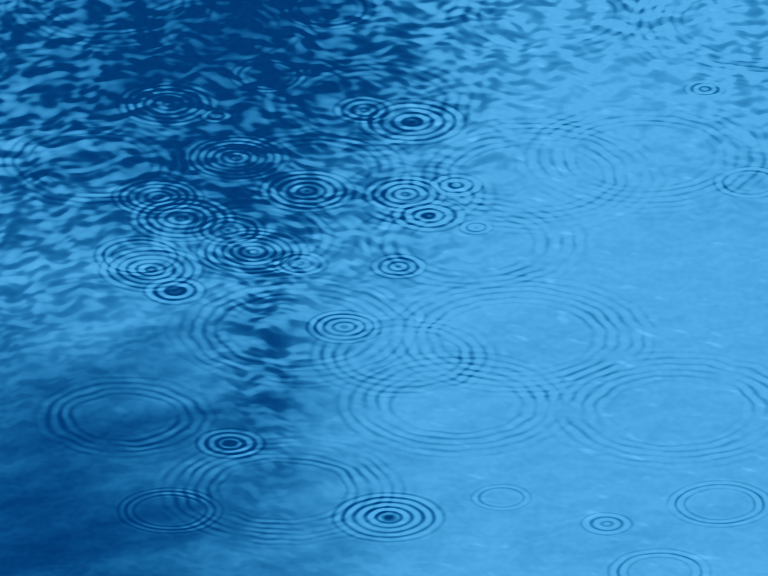
Write a Shadertoy shader that draws this texture.

```glsl
#define DROPS 50
#define SQUASH 0.44
#define CHOP 0.95
#define RING_STRENGTH 0.9
#define DEEP vec3(0.005, 0.225, 0.455)
#define SKY vec3(0.325, 0.68, 0.91)
const float TAU = 6.2831853;

vec2 hash2(vec2 p) {
    p = vec2(dot(p, vec2(127.1, 311.7)), dot(p, vec2(269.5, 183.3)));
    return fract(sin(p) * 43758.545);
}

float gradientNoise(vec2 p) {
    vec2 i = floor(p), f = fract(p);
    vec2 u = f * f * f * (f * (f * 6.0 - 15.0) + 10.0);
    vec2 o = vec2(0.0, 1.0);
    float a = dot(hash2(i) * 2.0 - 1.0, f);
    float b = dot(hash2(i + o.yx) * 2.0 - 1.0, f - o.yx);
    float c = dot(hash2(i + o.xy) * 2.0 - 1.0, f - o.xy);
    float d = dot(hash2(i + o.yy) * 2.0 - 1.0, f - o.yy);
    return mix(mix(a, b, u.x), mix(c, d, u.x), u.y);
}

float blob(vec2 p, vec2 centre, vec2 radius) {
    vec2 v = (p - centre) / radius;
    return exp(-dot(v, v));
}

// Smooth reflected light: bright sky with dark masses on the left
float reflectedTone(vec2 p) {
    float tone = mix(0.61, 0.92, smoothstep(0.25, 0.9, p.x));
    tone -= 0.62 * blob(p, vec2(0.50, 0.98), vec2(0.32, 0.28));
    tone -= 0.26 * blob(p, vec2(0.06, 0.92), vec2(0.35, 0.20));
    tone -= 0.18 * blob(p, vec2(0.40, 0.68), vec2(0.22, 0.10));
    tone -= 0.46 * blob(p, vec2(0.0, 0.0), vec2(0.48, 0.36));
    tone -= 0.22 * blob(p, vec2(0.46, 0.44), vec2(0.06, 0.22));
    tone += 0.20 * blob(p, vec2(0.20, 0.50), vec2(0.25, 0.10));
    tone += 0.06 * blob(p, vec2(1.0, 0.75), vec2(0.35, 0.30));
    return tone;
}

// Wind chop: long flat streaks, plus finer broken ones, with crisp edges
float chop(vec2 p) {
    vec2 w = p + 0.018 * vec2(gradientNoise(p * 13.0), gradientNoise(p * 17.0 + 40.0));
    w.y -= 0.18 * w.x * smoothstep(0.7, 0.0, p.x);
    float n = gradientNoise(w * vec2(18.0, 62.0))
            + 0.85 * gradientNoise(w * vec2(40.0, 105.0) + 19.0);
    return 0.8 * n / (0.28 + abs(n));
}

float chopStrength(vec2 p) {
    float strength = 0.09 + 0.70 * smoothstep(0.40, 0.95, p.y + 0.40 * (0.5 - p.x));
    strength += 0.55 * blob(p, vec2(0.46, 0.42), vec2(0.07, 0.20));
    strength += 0.25 * blob(p, vec2(0.62, 0.58), vec2(0.22, 0.14));
    strength += 0.50 * blob(p, vec2(1.36, 0.88), vec2(0.18, 0.18));
    return strength;
}

// Concentric waves around raindrops, crowded towards the dark water
float rings(vec2 p, float aspect) {
    float wobble = 0.007 * gradientNoise(p * vec2(20.0, 46.0));
    float patchy = clamp(0.8 + 2.0 * gradientNoise(p * vec2(14.0, 30.0) + 7.0), 0.1, 1.5);
    float sum = 0.0;
    for (int i = 0; i < DROPS; i++) {
        float id = float(i);
        vec2 h = hash2(vec2(id, 3.7)), k = hash2(vec2(id, 9.2));
        vec2 centre = fract(0.31 + id * vec2(0.7549, 0.5698)) * vec2(aspect, 1.0);
        float wide = step(0.58, h.x);
        float crowd = step(k.y, 0.45) * (1.0 - wide);
        centre = mix(centre, vec2(0.46, 0.77), 0.55 * crowd);
        float radius = mix(mix(0.035, 0.12, h.y), mix(0.15, 0.30, h.y), wide);
        float spacing = mix(0.014, 0.020, k.x) + 0.004 * wide;
        float hollow = radius * mix(0.55 * step(0.6, k.y), 0.45, wide);
        vec2 v = (p - centre) / vec2(1.0, SQUASH);
        float d = length(v) + wobble * (0.5 + wide);
        float envelope = smoothstep(radius, radius * 0.65, d)
                       * smoothstep(hollow - spacing, hollow + spacing, d);
        float phase = TAU * (d - radius * 0.85) / spacing;
        float crest = pow(0.5 + 0.5 * cos(phase), 1.6) - 0.36;
        float facing = 0.8 + 0.3 * v.y / max(length(v), 0.001) * (h.y - 0.5);
        float fade = mix(mix(0.6, 1.0, k.x) * mix(1.0, patchy, 0.55), 0.36 * patchy, wide);
        sum -= crest * envelope * fade * facing;
        float core = step(0.72, k.x) * (1.0 - wide);
        sum -= 0.6 * core * smoothstep(0.019, 0.008, d + wobble);
    }
    return sum;
}

void mainImage(out vec4 fragColor, in vec2 fragCoord) {
    vec2 p = fragCoord / iResolution.y;
    float aspect = iResolution.x / iResolution.y;

    // Slow swell bends the reflection, then chop and rings break it up
    float swell = gradientNoise(vec2(p.x * 3.5, p.y * 13.0 - p.x * 3.0));
    float ripple = gradientNoise(vec2(p.x * 9.0, p.y * 34.0 - p.x * 6.0) + 5.0);
    float leftward = smoothstep(1.1, 0.2, p.x);
    float tone = reflectedTone(p + vec2(0.05, 0.04) * swell);
    tone += mix(0.10, 0.26, leftward) * swell + mix(0.07, 0.17, leftward) * ripple;
    tone += CHOP * chopStrength(p) * chop(p);
    tone += RING_STRENGTH * rings(p, aspect);
    tone = smoothstep(-0.10, 1.1, tone);

    // Pale glints on the open water
    float glint = smoothstep(0.22, 0.55, gradientNoise(p * vec2(24.0, 75.0) + p.yx * 9.0));
    tone += 0.14 * glint * tone;
    tone += 0.06 * gradientNoise(p * vec2(80.0, 130.0));

    vec3 color = DEEP + (SKY - DEEP) * vec3(pow(max(tone, 0.0), 1.4), tone, tone);
    fragColor = vec4(color, 1.0);
}
```
